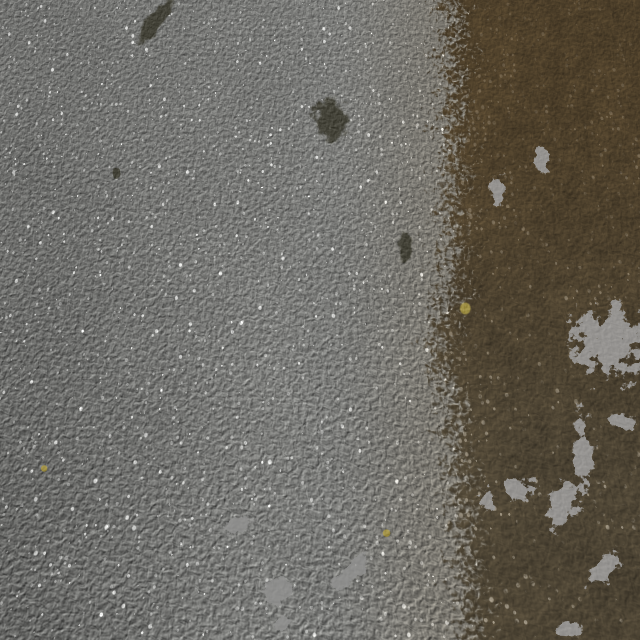
Give the GLSL for this texture, as a WebGL 1 fragment shader.

```glsl
precision highp float;
// Grey asphalt grit meeting a band of muddy water with pale reflections.
uniform vec2 u_resolution;

float hash(vec2 p) {
  p = fract(p * vec2(0.1031, 0.1137));
  p += dot(p, p.yx + 33.33);
  return fract((p.x + p.y) * p.x * 7.31);
}

vec2 gradient(vec2 cell) {
  float a = 6.2832 * hash(cell + 17.0);
  return vec2(cos(a), sin(a));
}

// Gradient noise, roughly -0.7 to 0.7
float noise(vec2 p) {
  vec2 i = floor(p), f = fract(p);
  vec2 s = f * f * f * (f * (f * 6.0 - 15.0) + 10.0);
  vec2 e = vec2(1.0, 0.0);
  return mix(
    mix(dot(gradient(i), f), dot(gradient(i + e), f - e), s.x),
    mix(dot(gradient(i + e.yx), f - e.yx), dot(gradient(i + 1.0), f - 1.0), s.x), s.y);
}

float fbm(vec2 p) {
  float sum = 0.0, amp = 1.0;
  for (int k = 0; k < 4; k++) {
    sum += amp * noise(p);
    p = mat2(1.6, 1.2, -1.2, 1.6) * p + 11.3;
    amp *= 0.55;
  }
  return sum;
}

// Tilted ellipse: 1 at the centre, 0 on the rim, negative outside
float blob(vec2 p, vec2 centre, vec2 radius, float tilt) {
  vec2 d = p - centre;
  float c = cos(tilt), s = sin(tilt);
  return 1.0 - length(vec2(c * d.x + s * d.y, c * d.y - s * d.x) / radius);
}

// One round fleck in a share of the grid cells
float flecks(vec2 p, float share, float size) {
  vec2 cell = floor(p);
  vec2 centre = 0.3 + 0.4 * vec2(hash(cell + 5.1), hash(cell + 9.7));
  float r = size * (0.5 + hash(cell + 31.0));
  float d = length((fract(p) - centre) * vec2(1.0, 0.8));
  return step(hash(cell + 71.0), share) * (1.0 - smoothstep(0.4 * r, r, d));
}

// Grit height: rounded lumps with creases between them
float grit(vec2 p) {
  vec2 q = p + 0.5 * vec2(noise(p * 0.6), noise(p * 0.6 + 40.0));
  return noise(q) - 0.6 * abs(noise(q * 0.8 + 23.0)) + 0.4 * noise(q * 2.1);
}

void main() {
  vec2 uv = gl_FragCoord.xy / u_resolution;
  // Grain grows coarser toward the bottom
  vec2 ground = vec2((uv.x - 0.5) * (1.0 + 0.5 * uv.y), uv.y * (1.0 + 0.25 * uv.y)) + 2.0;
  vec2 g = ground * 115.0;
  float lump = grit(g);
  float relief = lump - grit(g + vec2(0.22, -0.3));
  float rough = fbm(uv * 42.0 + 7.0);
  float broad = fbm(uv * 6.0 + 3.0);

  // Dry asphalt
  float near = 1.0 - uv.y;
  float light = 0.455 + 0.035 * smoothstep(0.0, 0.55, uv.x) + 0.018 * broad;
  light -= 0.05 * smoothstep(0.4, 0.0, uv.x) * near;
  light += relief * mix(0.12, 0.19, near) + 0.09 * lump + 0.05 * noise(g * 2.3);
  vec3 color = light * mix(vec3(1.0, 1.005, 0.985), vec3(1.0, 0.975, 0.91),
                           smoothstep(0.5, 0.72, uv.x));
  color += 0.38 * flecks(ground * 62.0, 0.07, 0.2);
  color += 0.22 * flecks(ground * 110.0 + 3.0, 0.08, 0.3);

  // Dark damp stains
  float stain = blob(uv, vec2(0.244, 0.967), vec2(0.045, 0.014), 0.95);
  stain = max(stain, blob(uv, vec2(0.518, 0.812), vec2(0.028, 0.036), 0.3));
  stain = max(stain, blob(uv, vec2(0.633, 0.613), vec2(0.013, 0.022), 0.0));
  stain = max(stain, blob(uv, vec2(0.182, 0.73), vec2(0.007, 0.009), 0.0));
  stain = smoothstep(-0.05, 0.3, stain + 0.5 * rough);
  color = mix(color, vec3(0.23, 0.225, 0.18) + 0.08 * relief, 0.85 * stain);

  // Small water films lying on the asphalt
  float film = blob(uv, vec2(0.436, 0.078), vec2(0.024, 0.021), 0.0);
  film = max(film, blob(uv, vec2(0.55, 0.108), vec2(0.04, 0.014), 0.7));
  film = max(film, blob(uv, vec2(0.37, 0.18), vec2(0.022, 0.015), 0.9));
  film = max(film, blob(uv, vec2(0.44, 0.025), vec2(0.012, 0.016), 0.0));
  film = smoothstep(0.05, 0.25, film + 0.75 * rough);
  color = mix(color, vec3(0.57, 0.57, 0.565), 0.85 * film);

  // Muddy water with a gritty shoreline
  float shore = mix(0.735, 0.708, smoothstep(0.0, 0.4, uv.y));
  shore -= 0.022 * exp(-300.0 * (uv.y - 0.46) * (uv.y - 0.46));
  float inside = uv.x - shore;
  float wet = smoothstep(-0.022, 0.03, inside + 0.035 * rough - 0.05 * lump);
  vec3 mud = mix(vec3(0.31, 0.275, 0.21), vec3(0.305, 0.25, 0.165), smoothstep(0.2, 0.9, uv.y));
  mud *= 1.0 + 0.12 * broad + 0.13 * rough + 0.13 * lump + 0.15 * relief;
  float scatter = smoothstep(-0.2, 0.5, rough + broad) * (1.3 - uv.y);
  mud += 0.24 * flecks(ground * 85.0 + 6.0, 0.28, 0.3) * scatter;
  color = mix(color, mud, wet);

  // Pale reflections broken up by the stones
  float sky = blob(uv, vec2(0.955, 0.465), vec2(0.075, 0.06), -0.5);
  sky = max(sky, blob(uv, vec2(0.91, 0.295), vec2(0.018, 0.07), 0.0));
  sky = max(sky, blob(uv, vec2(0.811, 0.24), vec2(0.027, 0.023), 0.0));
  sky = max(sky, blob(uv, vec2(0.88, 0.21), vec2(0.026, 0.045), -0.3));
  sky = max(sky, blob(uv, vec2(0.95, 0.115), vec2(0.042, 0.018), 0.9));
  sky = max(sky, blob(uv, vec2(0.777, 0.705), vec2(0.014, 0.028), 0.0));
  sky = max(sky, blob(uv, vec2(0.847, 0.75), vec2(0.013, 0.025), 0.0));
  sky = max(sky, blob(uv, vec2(0.888, 0.02), vec2(0.022, 0.015), 0.0));
  sky = max(sky, blob(uv, vec2(0.975, 0.34), vec2(0.022, 0.016), 0.0));
  sky = max(sky, blob(uv, vec2(0.763, 0.22), vec2(0.014, 0.02), 0.0));
  sky = smoothstep(0.12, 0.3, sky + 0.8 * rough + 0.12 * lump);
  color = mix(color, vec3(0.61, 0.605, 0.6) + 0.05 * relief, 0.92 * sky * wet);

  // Fallen yellow petals
  float petal = blob(uv, vec2(0.727, 0.518), vec2(0.01, 0.011), 0.0);
  petal = max(petal, blob(uv, vec2(0.604, 0.167), vec2(0.007), 0.0));
  petal = max(petal, blob(uv, vec2(0.069, 0.268), vec2(0.006), 0.0));
  color = mix(color, vec3(0.62, 0.56, 0.27) + 0.1 * relief, smoothstep(0.0, 0.35, petal));

  gl_FragColor = vec4(clamp(color, 0.0, 1.0), 1.0);
}
```
